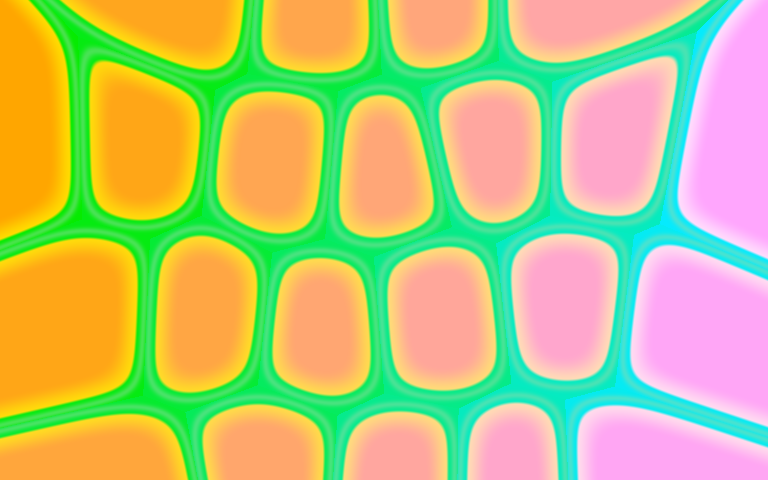
This pattern is drawn by a Shadertoy shader. Its source:

```glsl
// Rounded cells, orange to pink, held in a glowing green to cyan web.
// A finite set of jittered seeds forms a Voronoi diagram; an exponential
// smooth minimum of the wall distances rounds the corners of each cell.

vec2 hash2(vec2 id) {
    vec2 h = vec2(dot(id, vec2(127.1, 311.7)), dot(id, vec2(269.5, 183.3)));
    return fract(sin(h) * 4375.85);
}

// Cells per row, bottom to top: 5, 6, 7, 4
int cellsInRow(int row) {
    return row < 3 ? 5 + row : 4;
}

vec2 seedAt(int column, int row) {
    float offset = float(column) - 0.5 * float(cellsInRow(row) - 1);
    vec2 jitter = hash2(vec2(column, row)) - 0.5;
    return vec2(0.245 * offset, 0.335 * float(row)) + jitter * vec2(0.07, 0.085);
}

vec2 nearestSeed(vec2 p) {
    vec2 best = vec2(9.0);
    for (int row = 0; row < 4; row++)
        for (int column = 0; column < cellsInRow(row); column++) {
            vec2 seed = seedAt(column, row);
            if (distance(p, seed) < distance(p, best)) best = seed;
        }
    return best;
}

// Smoothly blended distance from p to the walls around its own seed
float wallDistance(vec2 p, vec2 own) {
    const float softness = 0.024;
    float sum = 0.0;
    for (int row = 0; row < 4; row++)
        for (int column = 0; column < cellsInRow(row); column++) {
            vec2 apart = own - seedAt(column, row);
            float gap = length(apart);
            if (gap < 0.001) continue;
            float d = dot(p - own + 0.5 * apart, apart / gap);
            sum += exp(-d / softness);
        }
    return -softness * log(sum);
}

void mainImage(out vec4 fragColor, in vec2 fragCoord) {
    vec2 p = (fragCoord - vec2(0.5 * iResolution.x, 0.0)) / iResolution.y;
    vec2 seed = nearestSeed(p);
    float d = wallDistance(p, seed);

    // One blue level per cell, rising to the right and a little downwards
    float blue = clamp(0.5 + 0.71 * seed.x + 0.2 * (0.5 - seed.y), 0.0, 1.0);
    float paleBlue = mix(blue * blue, blue, 0.4);

    // Cell: flat core fading to a light rim
    float core = smoothstep(0.015, 0.066, d);
    vec3 cell = mix(vec3(1.0, 0.87, paleBlue), vec3(1.0, 0.65, blue), core);

    // Web: saturated, with a paler stripe inside each wall
    float stripe = exp(-pow((d - 0.006) / 0.0065, 2.0));
    vec3 web = vec3(0.02, 0.92, mix(paleBlue, blue, 0.5));
    web = mix(web, vec3(0.6, 0.85, 0.65), 0.45 * stripe);

    float edge = max(0.0035, 1.0 / iResolution.y);
    fragColor = vec4(mix(web, cell, smoothstep(-edge, edge, d - 0.02)), 1.0);
}
```
